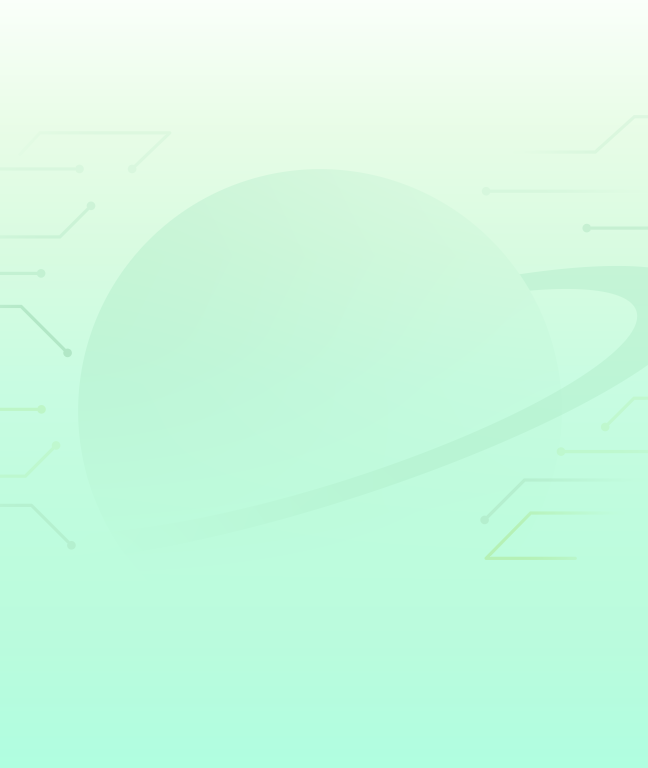
Write a WebGL 2 fragment shader that draws this background.

```glsl
#version 300 es
precision highp float;
// Pale mint sky with a translucent ringed planet and faint circuit traces at both sides.
uniform vec2 u_resolution;
out vec4 outColor;

// Lengths are in hundredths of the canvas height.
const vec3 SKY[7] = vec3[7](
  vec3(0.98, 1.0, 0.98), vec3(0.91, 0.99, 0.905), vec3(0.845, 0.985, 0.88),
  vec3(0.785, 0.99, 0.885), vec3(0.75, 0.99, 0.87), vec3(0.73, 0.985, 0.865),
  vec3(0.69, 0.995, 0.88));
const vec3 SHADE = vec3(0.68, 0.92, 0.78);
const vec3 SAGE = vec3(0.66, 0.88, 0.74);
const vec3 LIME = vec3(0.70, 0.93, 0.66);

const vec2 PLANET_CENTER = vec2(41.67, 46.48);
const float PLANET_RADIUS = 31.5;
const vec2 RING_CENTER = vec2(41.28, 45.96);
const vec2 RING_OUTER = vec2(52.7, 11.72);
const vec2 RING_INNER = vec2(43.2, 9.57);
const float RING_TILT = 0.306;
const float RING_OPACITY = 0.42;

const float LINE_HALF_WIDTH = 0.21;
const float DOT_RADIUS = 0.56;

// Each trace: dot x, dot y, signed rise of its diagonal, opacity.
const vec4 SAGE_TRACES[8] = vec4[8](
  vec4(10.35, 78.0, 0.0, 0.18), vec4(11.85, 73.2, -4.05, 0.32),
  vec4(8.8, 54.05, 6.05, 0.75), vec4(9.3, 29.0, 5.2, 0.45),
  vec4(63.3, 75.1, 0.0, 0.17), vec4(76.4, 70.3, 0.0, 0.42),
  vec4(63.1, 32.3, 5.2, 0.45), vec4(5.35, 64.4, 0.0, 0.4));
const vec4 LIME_TRACES[4] = vec4[4](
  vec4(5.4, 46.7, 0.0, 0.45), vec4(7.3, 42.0, -4.0, 0.3),
  vec4(78.8, 44.4, 3.75, 0.32), vec4(73.05, 41.2, 0.0, 0.32));

float pixel;  // size of one pixel in canvas units

float coverage(float d) { return clamp(0.5 - d / pixel, 0.0, 1.0); }

float segment(vec2 p, vec2 a, vec2 b) {
  vec2 ab = b - a;
  float t = clamp(dot(p - a, ab) / max(dot(ab, ab), 1e-4), 0.0, 1.0);
  return length(p - a - ab * t);
}

// First-order distance to an axis-aligned ellipse.
float ellipse(vec2 p, vec2 radii) {
  float k = length(p / radii);
  return k * (k - 1.0) / max(length(p / (radii * radii)), 1e-4);
}

vec3 skyColor(float depth) {
  float s = clamp(depth, 0.0, 0.9999) * 6.0;
  int i = int(s);
  return mix(SKY[i], SKY[i + 1], fract(s));
}

// A dot, a 45 degree diagonal, then a line out to the nearer side.
float traceMask(vec2 p, vec4 trace, float width) {
  float side = trace.x < width * 0.5 ? -1.0 : 1.0;
  vec2 knee = trace.xy + vec2(side * abs(trace.z), trace.z);
  vec2 exitPoint = vec2(side < 0.0 ? -1.0 : width + 1.0, knee.y);
  float line = min(segment(p, trace.xy, knee), segment(p, knee, exitPoint));
  float reach = length(p - trace.xy);
  float fade = 1.0 - smoothstep(5.0, 23.0, reach);
  float d = min(line - LINE_HALF_WIDTH, reach - DOT_RADIUS);
  return coverage(d) * fade * trace.w;
}

// Three joined lines, strongest around a chosen point.
float zigzag(vec2 p, vec2 a, vec2 b, vec2 c, vec2 d, vec2 focus, float reach) {
  float line = min(segment(p, a, b), min(segment(p, b, c), segment(p, c, d)));
  float fade = 1.0 - smoothstep(0.15, 1.0, length(p - focus) / reach);
  return coverage(line - LINE_HALF_WIDTH) * fade;
}

void main() {
  pixel = 100.0 / u_resolution.y;
  vec2 p = gl_FragCoord.xy * pixel;
  float width = u_resolution.x * pixel;
  vec3 color = skyColor(1.0 - p.y / 100.0);

  // Planet: strongest at the left, dissolving toward its base
  float disc = coverage(length(p - PLANET_CENTER) - PLANET_RADIUS);
  float across = smoothstep(8.0, 75.0, p.x);
  float planetOpacity = mix(0.42, 0.12, across) * smoothstep(20.6, 57.0, p.y);
  color = mix(color, SHADE, disc * planetOpacity);

  // Ring: the far half passes behind the planet
  float c = cos(RING_TILT), s = sin(RING_TILT);
  mat2 untilt = mat2(c, -s, s, c);
  vec2 outer = untilt * (p - RING_CENTER);
  vec2 inner = untilt * (p - PLANET_CENTER);
  float ring = coverage(max(ellipse(outer, RING_OUTER), -ellipse(inner, RING_INNER)));
  ring *= 1.0 - disc * step(0.0, inner.y);
  color = mix(color, SHADE, ring * RING_OPACITY * smoothstep(8.0, 60.0, p.x));

  // Circuit traces
  for (int i = 0; i < 8; i++) color = mix(color, SAGE, traceMask(p, SAGE_TRACES[i], width));
  for (int i = 0; i < 4; i++) color = mix(color, LIME, traceMask(p, LIME_TRACES[i], width));

  // Folded traces
  float upperLeft = zigzag(p, vec2(17.2, 78.0), vec2(22.1, 82.7), vec2(5.2, 82.7),
                           vec2(2.6, 79.9), vec2(19.0, 82.0), 23.0);
  upperLeft = max(upperLeft, coverage(length(p - vec2(17.2, 78.0)) - DOT_RADIUS));
  float upperRight = zigzag(p, vec2(67.0, 80.2), vec2(77.5, 80.2), vec2(82.6, 84.8),
                            vec2(width + 1.0, 84.8), vec2(81.0, 83.0), 16.0);
  float lowerRight = zigzag(p, vec2(74.9, 27.3), vec2(63.3, 27.3), vec2(69.1, 33.2),
                            vec2(width + 1.0, 33.2), vec2(64.0, 28.0), 19.0);
  color = mix(color, SAGE, 0.17 * upperLeft + 0.2 * upperRight);
  color = mix(color, LIME, 0.75 * lowerRight);

  outColor = vec4(color, 1.0);
}
```
